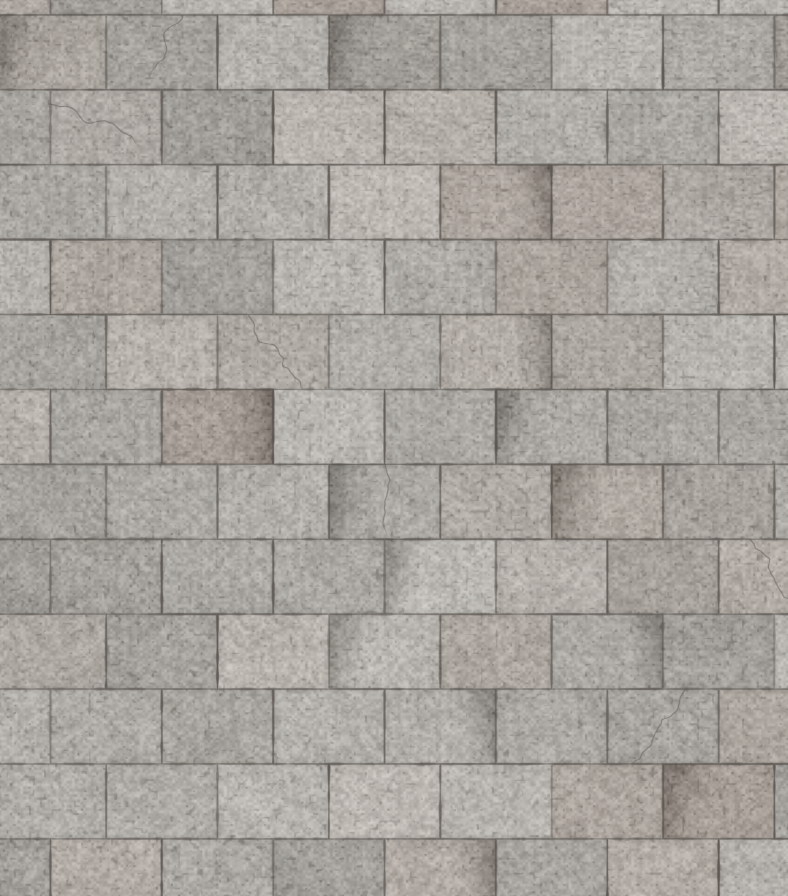
Give the GLSL for this texture, as a Shadertoy shader.

```glsl
float hash(vec2 p) {
    return fract(sin(dot(p, vec2(127.1, 311.7))) * 43758.5453);
}

float noise(vec2 p) {
    vec2 i = floor(p), f = fract(p);
    f = f * f * (3.0 - 2.0 * f);
    return mix(mix(hash(i), hash(i + vec2(1, 0)), f.x),
               mix(hash(i + vec2(0, 1)), hash(i + vec2(1, 1)), f.x), f.y);
}

// Antialiased line of the given half width at distance d
float stroke(float d, float halfWidth) {
    float px = 1.0 / iResolution.y;
    return 1.0 - smoothstep(halfWidth - px, halfWidth + px, d);
}

void mainImage(out vec4 fragColor, in vec2 fragCoord) {
    vec2 pos = fragCoord / iResolution.y;
    vec2 size = vec2(0.1243, 0.0836);

    // Running bond: alternate courses shift by half a slab
    vec2 grid = pos / size + vec2(0.047, -0.763);
    grid.x += 0.5 * mod(floor(grid.y), 2.0);
    vec2 id = floor(grid);
    vec2 local = (fract(grid) - 0.5) * size;

    // Slab tone, from grey to light, some slightly pink
    float tone = hash(id + 3.7);
    vec3 color = mix(vec3(0.63, 0.62, 0.60), vec3(0.735, 0.725, 0.705), tone);
    float warmth = smoothstep(0.35, 0.8, hash(id + 19.3)) * (1.0 - 0.7 * tone);
    color += warmth * vec3(0.022, -0.002, -0.010);

    // Blotches, sandy grain and dark pits
    float fine = noise(pos * 330.0);
    float coarse = noise(pos * 170.0 + 41.0);
    color += 0.035 * (noise(pos * 28.0) - 0.5);
    color += 0.11 * (fine - 0.5) + 0.08 * (coarse - 0.5);
    color -= 0.09 * smoothstep(0.72, 0.95, noise(pos * 240.0 + 87.0));

    // Soft grime along one side of a few slabs
    float side = hash(id + 31.1) < 0.5 ? -1.0 : 1.0;
    float grime = smoothstep(0.0, 0.065, local.x * side + 0.25 * local.y);
    color -= 0.14 * grime * grime * step(0.82, hash(id + 57.9));

    // Thin wandering cracks, fading out at one end
    float angle = mix(0.3, 2.8, hash(id + 71.3));
    vec2 along = vec2(cos(angle), sin(angle));
    float travel = dot(local, along);
    float bend = 0.014 * (noise(vec2(travel * 45.0, hash(id) * 90.0)) - 0.5)
               + 0.004 * (noise(vec2(travel * 160.0, hash(id) * 50.0)) - 0.5);
    float crack = stroke(abs(dot(local, vec2(-along.y, along.x)) + bend), 0.0006);
    crack *= smoothstep(-0.035, -0.015, travel + 0.03 * hash(id + 5.5));
    color = mix(color, vec3(0.43, 0.41, 0.39), 0.75 * crack * step(0.92, hash(id + 91.7)));

    // Joints: narrow dark gaps of uneven strength with a faint worn rim
    vec2 edge = 0.5 * size - abs(local);
    edge += 0.0012 * (noise(pos * 90.0) - 0.5);
    float seam = floor(grid.x + 0.5);
    float upright = mix(0.45, 0.95, hash(vec2(seam, id.y) + 13.0));
    float level = mix(0.6, 0.85, noise(vec2(pos.x * 14.0, floor(grid.y + 0.5) * 7.0)));
    float joint = max(stroke(edge.x, 0.0011) * upright, stroke(edge.y, 0.0009) * level);
    color -= 0.05 * exp(-max(min(edge.x, edge.y), 0.0) / 0.003);
    color = mix(color, vec3(0.35, 0.33, 0.31), joint);

    fragColor = vec4(clamp(color, 0.0, 1.0), 1.0);
}
```
